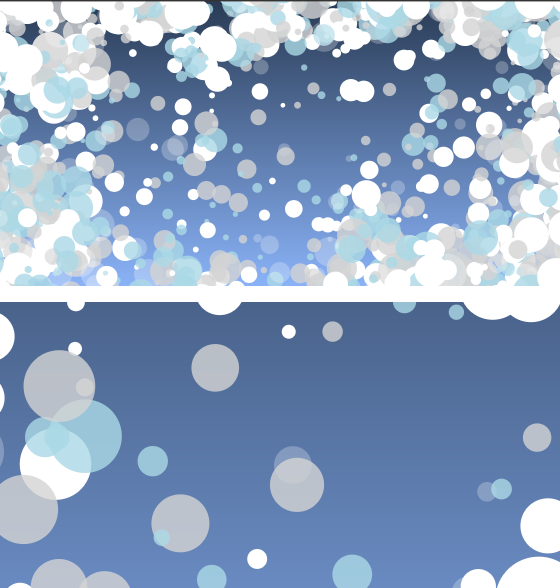
Top, the full canvas; bottom, a detail of the centre.
Give the GLSL for this background, as a WebGL 1 fragment shader.

```glsl
precision highp float;

uniform vec2 u_resolution;

#define LAYERS 22
#define CELL 0.15
#define MIN_RADIUS 0.008
#define MAX_RADIUS 0.075
#define CLUSTER_FREQUENCY 4.0
#define TINT_ALPHA 0.8
#define FAINT_ALPHA 0.25
#define SKY_TOP vec3(0.16, 0.23, 0.33)
#define SKY_BOTTOM vec3(0.54, 0.70, 0.97)
#define PALE_BLUE vec3(0.67, 0.85, 0.90)
#define PALE_GRAY vec3(0.83)
#define TOP_LINE 0.005

vec4 hash4(vec3 seed) {
  vec4 q = fract(seed.xyzx * vec4(0.1031, 0.1030, 0.0973, 0.1099));
  q += dot(q, q.wzxy + 33.33);
  return fract((q.xxyz + q.yzzw) * q.zywx);
}

float valueNoise(vec2 p) {
  vec2 cell = floor(p);
  vec2 f = fract(p);
  f = f * f * (3.0 - 2.0 * f);
  float a = hash4(vec3(cell, 91.0)).x;
  float b = hash4(vec3(cell + vec2(1.0, 0.0), 91.0)).x;
  float c = hash4(vec3(cell + vec2(0.0, 1.0), 91.0)).x;
  float d = hash4(vec3(cell + vec2(1.0, 1.0), 91.0)).x;
  return mix(mix(a, b, f.x), mix(c, d, f.x), f.y);
}

// Discs gather in clusters and towards the borders.
float discDensity(vec2 p, float aspect) {
  vec2 fromCentre = abs(p / vec2(aspect, 1.0) * 2.0 - 1.0);
  float border = smoothstep(0.2, 1.0, max(fromCentre.x, fromCentre.y));
  float cluster = valueNoise(p * CLUSTER_FREQUENCY + 7.0);
  return max(0.12, smoothstep(0.22, 0.9, 0.65 * cluster + 0.4 * border));
}

// Opaque white, tinted blue, tinted gray, or a faint white veil.
vec4 discColor(float pick) {
  if (pick < 0.33) return vec4(1.0);
  if (pick < 0.60) return vec4(PALE_BLUE, TINT_ALPHA);
  if (pick < 0.86) return vec4(PALE_GRAY, TINT_ALPHA);
  return vec4(1.0, 1.0, 1.0, FAINT_ALPHA);
}

// Paints the one disc that a grid cell may hold.
vec3 paintDisc(vec3 color, vec2 p, vec2 cell, vec2 shift, float layer,
               float aspect, float pixel) {
  vec3 seed = vec3(cell + 20.0, layer * 3.7 + 5.0);
  vec4 place = hash4(seed);
  vec2 centre = (cell + place.xy) * CELL - shift;
  float dist = length(p - centre);
  if (dist > MAX_RADIUS + pixel) return color;

  float density = discDensity(centre, aspect);
  if (place.z > density) return color;

  vec4 look = hash4(seed + 57.0);
  float size = pow(look.x, 1.3) * mix(0.4, 1.0, density);
  float radius = mix(MIN_RADIUS, MAX_RADIUS, size);
  float coverage = clamp((radius - dist) / pixel + 0.5, 0.0, 1.0);
  vec4 disc = discColor(look.y);
  return mix(color, disc.rgb, disc.a * coverage);
}

void main() {
  float pixel = 1.0 / u_resolution.y;
  float aspect = u_resolution.x * pixel;
  vec2 p = gl_FragCoord.xy * pixel;

  vec3 color = mix(SKY_BOTTOM, SKY_TOP, p.y);

  // Each layer is a shifted grid; four cells can reach the pixel.
  for (int i = 0; i < LAYERS; i++) {
    float layer = float(i);
    vec2 shift = hash4(vec3(layer, 3.0, 17.0)).xy * CELL;
    vec2 corner = floor((p + shift) / CELL - 0.5);
    for (int y = 0; y < 2; y++) {
      for (int x = 0; x < 2; x++) {
        vec2 cell = corner + vec2(float(x), float(y));
        color = paintDisc(color, p, cell, shift, layer, aspect, pixel);
      }
    }
  }

  // Thin dark rule along the top border.
  float rule = clamp((p.y - 1.0 + TOP_LINE) / pixel + 0.5, 0.0, 1.0);
  color = mix(color, vec3(0.2), rule);

  gl_FragColor = vec4(color, 1.0);
}
```
